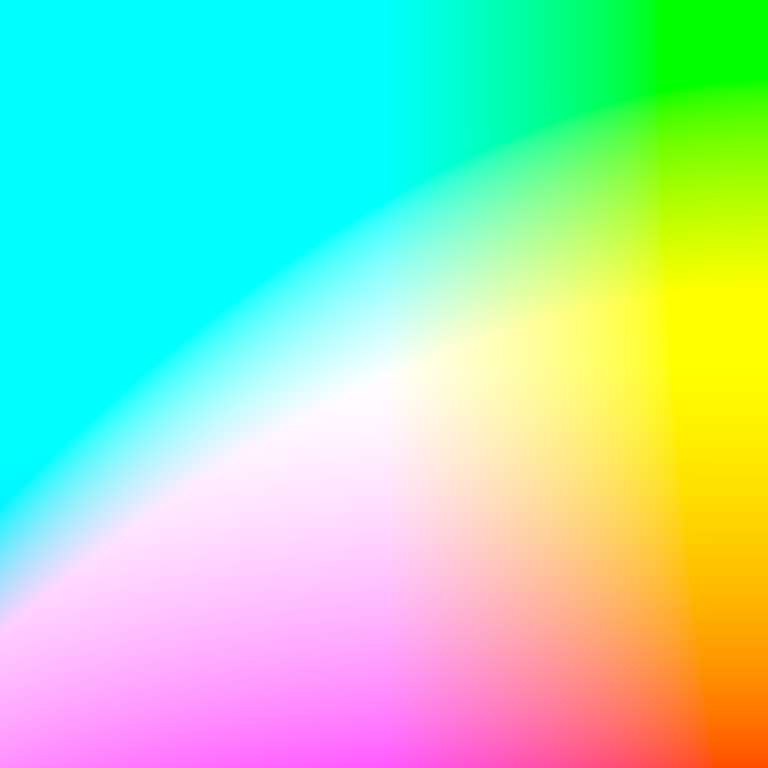
Give the GLSL for this background, as a Shadertoy shader.

```glsl
// Soft colour field: cyan, green, yellow, white and pink blend across curved fronts.

#define RED_TOP      vec3(0.104, 0.557, 1.80) // depth at right, rise to left, curve power
#define RED_FULL     vec3(0.378, 0.449, 1.95)
#define GREEN_START  vec3(0.465, 0.120, 2.80)
#define GREEN_FADE   vec2(1.95, 1.30)         // strength, power
#define RED_GAMMA    vec2(0.80, 0.62)         // at the left, from the middle on
#define FADE_GAMMA   vec2(0.60, 0.65)         // for green, for blue
#define BLUE_START   0.500
#define BLUE_END     vec2(0.858, 0.074)       // position at top, drift towards bottom

// Depth of a front that bends down towards the left side
float frontDepth(vec3 front, float x) {
    return front.x + front.y * pow(max(1.0 - x, 0.0), front.z);
}

// Position between two limits, held to 0..1
float ramp(float start, float end, float value) {
    return clamp((value - start) / (end - start), 0.0, 1.0);
}

void mainImage(out vec4 fragColor, in vec2 fragCoord) {
    vec2 uv = fragCoord / iResolution.xy;
    float depth = 1.0 - uv.y;

    // Red rises between two curved fronts, crisp at the upper one
    float rise = ramp(frontDepth(RED_TOP, uv.x), frontDepth(RED_FULL, uv.x), depth);
    float red = pow(rise, mix(RED_GAMMA.x, RED_GAMMA.y, min(2.0 * uv.x, 1.0)));

    // Green fades below its own front, faster towards the bottom
    float below = max(depth - frontDepth(GREEN_START, uv.x), 0.0);
    float greenLight = 1.0 - GREEN_FADE.x * pow(below, GREEN_FADE.y);
    float green = pow(max(greenLight, 0.0), FADE_GAMMA.x);

    // Blue fades to the right, up to a crisp edge that leans outwards at the bottom
    float blueEnd = BLUE_END.x + BLUE_END.y * depth * depth;
    float blue = pow(1.0 - ramp(BLUE_START, blueEnd, uv.x), FADE_GAMMA.y);

    fragColor = vec4(red, green, blue, 1.0);
}
```
